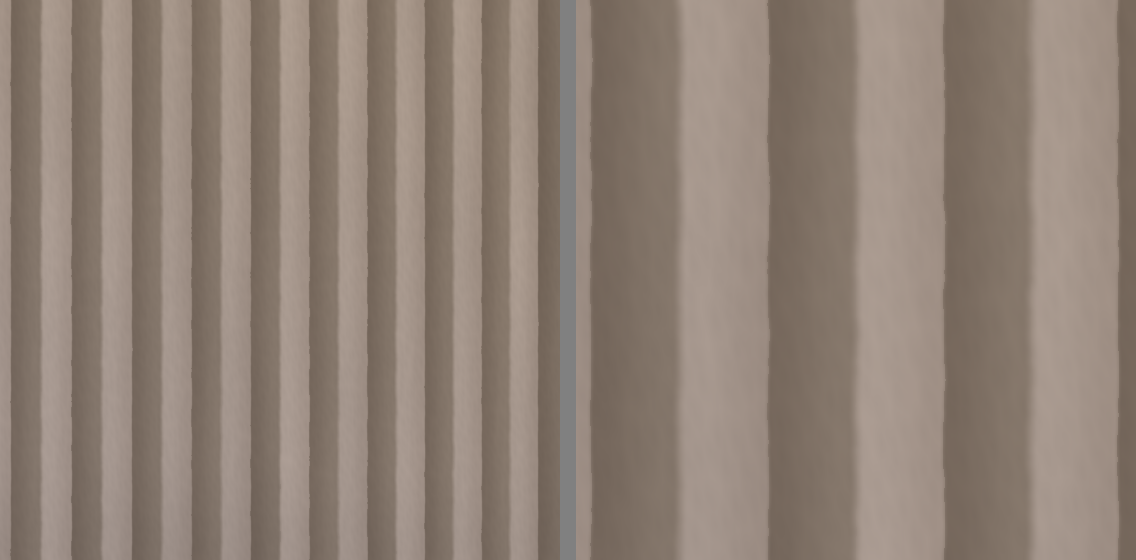
Left, the full canvas; right, a detail of the centre.
A WebGL 2 fragment shader for this texture:

```glsl
#version 300 es
precision highp float;

uniform vec2 u_resolution;
out vec4 fragColor;

// Pleat layout, in canvas widths
const float FIRST_FOLD = 0.0195;
const float PLEAT_WIDTH = 0.1091;
const float PLEAT_SHRINK = 0.0005;   // narrowing per pleat, left to right
const float SHADE_SHARE = 0.5;       // shaded part of each pleat

// Edges, in pleats
const float RIDGE_BLUR = 0.022;
const float VALLEY_BLUR = 0.045;
const float EDGE_WOBBLE = 0.009;

// Colours
const vec3 SHADE_DEEP = vec3(0.462, 0.408, 0.364);
const vec3 SHADE_OPEN = vec3(0.524, 0.471, 0.424);
const vec3 LIT_NEAR = vec3(0.658, 0.603, 0.566);
const vec3 LIT_FAR = vec3(0.618, 0.560, 0.522);
const vec3 WARM_TINT = vec3(1.015, 1.0, 0.972);
const vec3 COOL_TINT = vec3(0.985, 0.985, 1.0);

// Wear
const float CLOUD_AMOUNT = 0.022;
const float FIBRE_AMOUNT = 0.030;
const float STREAK_AMOUNT = 0.014;
const float PLEAT_VARIATION = 0.025;

vec2 hash2(vec2 p) {
    vec3 q = fract(p.xyx * vec3(0.1031, 0.1030, 0.0973));
    q += dot(q, q.yzx + 33.33);
    return fract((q.xx + q.yz) * q.zy);
}

// Distance to the nearest scattered point, centred near zero
float cellular(vec2 p) {
    vec2 cell = floor(p);
    vec2 local = p - cell;
    float nearest = 2.0;
    for (int y = -1; y <= 1; y++) {
        for (int x = -1; x <= 1; x++) {
            vec2 offset = vec2(x, y);
            vec2 toPoint = offset + hash2(cell + offset) - local;
            nearest = min(nearest, dot(toPoint, toPoint));
        }
    }
    return sqrt(nearest) - 0.5;
}

// Smooth drifting variation in about -1..1
float layeredSines(vec2 p) {
    float sum = 0.0;
    float gain = 0.5;
    for (int i = 0; i < 4; i++) {
        sum += gain * sin(p.x + 1.7 * sin(p.y + float(i)));
        p = mat2(1.2, 1.5, -1.5, 1.2) * p + 2.3;
        gain *= 0.55;
    }
    return sum;
}

// Number of pleats from the first fold to x
float pleatPosition(float x) {
    float root = PLEAT_WIDTH * PLEAT_WIDTH - 4.0 * PLEAT_SHRINK * (x - FIRST_FOLD);
    return (PLEAT_WIDTH - sqrt(root)) / (2.0 * PLEAT_SHRINK);
}

void main() {
    vec2 uv = gl_FragCoord.xy / u_resolution;

    // Pleat coordinates with slightly uneven edges
    float position = pleatPosition(uv.x);
    float pixel = fwidth(position);
    float row = floor(position + 0.25);
    position += EDGE_WOBBLE * layeredSines(vec2(uv.y * 75.0 + row * 4.7, row * 2.1));
    float phase = fract(position);
    float pleat = floor(position);

    // Shaded and lit faces
    float across = phase / SHADE_SHARE;
    vec3 shade = mix(SHADE_DEEP, SHADE_OPEN, smoothstep(0.0, 0.9, across));
    float litAcross = clamp((phase - SHADE_SHARE) / (1.0 - SHADE_SHARE), 0.0, 1.0);
    vec3 lit = mix(LIT_NEAR, LIT_FAR, smoothstep(0.25, 1.0, litAcross));

    // Soft valley inside the pleat, crisper ridge where it wraps
    float valleyBlur = max(VALLEY_BLUR, pixel);
    float ridgeBlur = max(RIDGE_BLUR, pixel);
    float light = smoothstep(-valleyBlur, valleyBlur, phase - SHADE_SHARE);
    light *= 1.0 - smoothstep(1.0 - ridgeBlur, 1.0 + ridgeBlur, phase);
    light += 0.5 - 0.5 * smoothstep(-ridgeBlur, ridgeBlur, phase)
           - 0.5 * (1.0 - smoothstep(0.0, ridgeBlur, phase)) * step(ridgeBlur, phase);
    vec3 colour = mix(shade, lit, clamp(light, 0.0, 1.0));

    // Per-face tone, clouds, upright streaks and slanted fibres
    float face = floor(position * 2.0);
    float tone = 1.0 + PLEAT_VARIATION * (hash2(vec2(face, pleat + 7.0)).x - 0.5);
    tone += CLOUD_AMOUNT * layeredSines(uv * vec2(5.0, 4.0) + face * 0.6);
    tone += STREAK_AMOUNT * cellular(uv * vec2(190.0, 9.0));
    tone += FIBRE_AMOUNT * cellular(vec2(uv.x + 0.25 * uv.y, uv.y) * vec2(110.0, 45.0));
    colour *= tone;

    // Warm upper right, cooler and dimmer lower left
    float warmth = smoothstep(0.0, 1.0, 0.35 * uv.x + 0.65 * uv.y);
    colour *= mix(COOL_TINT, WARM_TINT, warmth);
    colour *= 1.0 - 0.05 * smoothstep(0.93, 1.0, uv.x) - 0.03 * smoothstep(0.2, 0.0, uv.y);

    fragColor = vec4(colour, 1.0);
}
```
